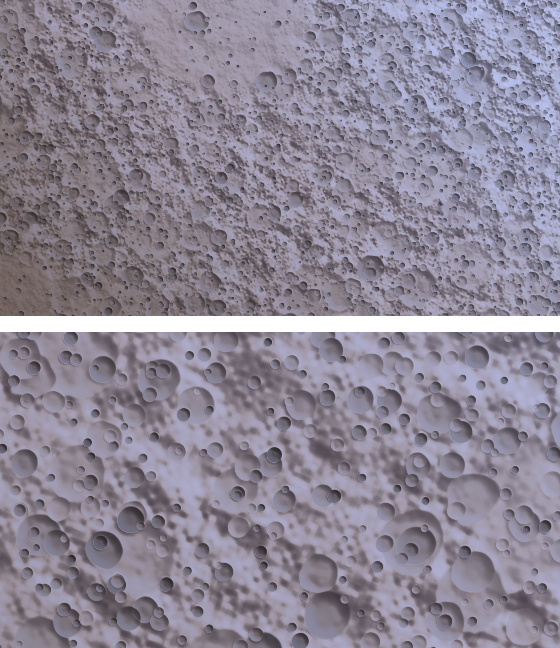
Top, the full canvas; bottom, a detail of the centre.
This texture is drawn by a WebGL 2 fragment shader. Its source:

```glsl
#version 300 es
precision highp float;
// Cratered highland relief under low, cool light from the upper right.
// Layers of jittered craters, large to small, reshape the slope of rough
// noise terrain; the final slope is shaded over a warm-to-cool gradient.

uniform vec2 u_resolution;
out vec4 fragColor;

const int LAYERS = 6;
const float LARGEST_CELL = 0.36;    // in canvas heights
const float CELL_RATIO = 0.57;
const float ROUGH_HEIGHT = 0.024;
const float ROUGH_FREQ = 17.0;
const float RIM_WOBBLE = 0.10;
const float FLATTENING = 0.8;
const float PIT_DARKNESS = 0.42;
const vec2 LIGHT = vec2(0.66, 0.75);
const vec3 WARM = vec3(0.45, 0.39, 0.37);
const vec3 NEUTRAL = vec3(0.62, 0.58, 0.63);
const vec3 COOL = vec3(0.67, 0.68, 0.80);
const vec3 SKY_GLOW = vec3(0.06, 0.10, 0.18);
const vec3 SHADOW = vec3(0.43, 0.40, 0.42);

float hash(vec2 p) {
    return fract(sin(dot(p, vec2(127.1, 311.7))) * 43758.5453);
}

vec2 hash2(vec2 p) {
    return vec2(hash(p), hash(p + 37.3));
}

float noise(vec2 p) {
    vec2 i = floor(p), f = fract(p);
    f = f * f * (3.0 - 2.0 * f);
    return mix(mix(hash(i), hash(i + vec2(1, 0)), f.x),
               mix(hash(i + vec2(0, 1)), hash(i + vec2(1, 1)), f.x), f.y);
}

float terrain(vec2 p) {
    float sum = 0.0, amp = 1.0;
    p *= ROUGH_FREQ;
    for (int i = 0; i < 4; i++) {
        sum += amp * noise(p);
        p = mat2(1.6, 1.2, -1.2, 1.6) * p + 5.7;
        amp *= 0.52;
    }
    return sum * ROUGH_HEIGHT;
}

// Smooth lava plains: 1 inside, 0 in the highlands
float plains(vec2 p) {
    float upper = length((p - vec2(0.70, 0.93)) / vec2(0.31, 0.25));
    float corner = length((p - vec2(0.0, 0.05)) / vec2(0.20, 0.17));
    return 1.0 - smoothstep(0.75, 1.1, min(upper, corner));
}

// Adds one layer of craters to the slope and the pit darkening
void addCraters(vec2 p, float layer, vec2 wobble, inout vec2 slope, inout float pit) {
    float size = LARGEST_CELL * pow(CELL_RATIO, layer);
    float smallness = layer / float(LAYERS - 1);
    float angle = 0.4 + 1.1 * layer;
    mat2 turn = mat2(cos(angle), sin(angle), -sin(angle), cos(angle));
    vec2 shift = vec2(17.3, 9.1) * (layer + 1.0);
    vec2 g = turn * p / size + shift + wobble * RIM_WOBBLE * (1.0 - 0.6 * smallness);
    float density = mix(0.74, 0.40, smallness);

    for (int y = -1; y <= 1; y++)
    for (int x = -1; x <= 1; x++) {
        vec2 id = floor(g) + vec2(x, y);
        vec2 center = id + 0.2 + 0.6 * hash2(id + 3.1);
        vec2 home = ((center - shift) * size) * turn;
        if (hash(id + 71.9) > density * (1.0 - 0.75 * plains(home))) continue;

        float spread = hash(id + 13.7);
        float radius = mix(0.18, 0.37, spread * spread);
        vec2 q = ((g - center) / radius) * turn;
        float r = length(q);
        if (r > 1.5) continue;

        // Flat floor, steep wall, gentle outer rim
        float soft = max(0.07, 0.7 / (u_resolution.y * size * radius));
        float age = hash(id + 53.3);
        float depth = mix(0.55, 1.25, smallness) * mix(1.0, 0.35, age);
        float floorEdge = mix(0.66, 0.15, smallness);
        float inside = 1.0 - smoothstep(1.0 - soft, 1.0 + soft, r);
        float wall = smoothstep(floorEdge, 0.92, r) * inside;
        float rim = (1.0 - inside) * (1.0 - smoothstep(1.05, 1.45, r));

        slope *= 1.0 - FLATTENING * inside;
        slope += q / max(r, 0.001) * depth * (1.15 * wall - 0.38 * rim);
        pit = max(pit * (1.0 - 0.5 * inside), inside * smallness * (1.0 - age));
    }
}

void main() {
    vec2 uv = gl_FragCoord.xy / u_resolution;
    vec2 p = gl_FragCoord.xy / u_resolution.y;
    vec2 wobble = vec2(noise(p * 24.0), noise(p * 24.0 + 41.0))
                + 0.5 * vec2(noise(p * 65.0), noise(p * 65.0 + 23.0)) - 0.75;

    // Slope of the rough ground, fading out on the plains
    vec2 e = vec2(0.0018, 0.0);
    float ground = terrain(p);
    vec2 slope = vec2(terrain(p + e.xy) - ground, terrain(p + e.yx) - ground) / e.x;
    vec2 grain = slope * 0.12;
    slope *= mix(0.6, 1.3, noise(p * 5.0)) * (1.0 - 0.85 * plains(p + wobble * 0.06));

    float pit = 0.0;
    for (int i = 0; i < LAYERS; i++) addCraters(p, float(i), wobble, slope, pit);
    slope += grain;

    // Warm lower left to cool upper right
    float t = 0.72 * uv.x + 0.35 * uv.y + 0.08 * (noise(p * 3.0) - 0.5);
    vec3 color = mix(WARM, NEUTRAL, smoothstep(-0.1, 0.58, t));
    color = mix(color, COOL, smoothstep(0.5, 1.0, t));

    // Bluish lit faces, brown shadows, dark pits
    float lit = -dot(slope, LIGHT);
    color += SKY_GLOW * (1.0 - exp(-2.0 * max(lit, 0.0)));
    color *= mix(vec3(1.0), SHADOW, 1.0 - exp(-1.5 * max(-lit, 0.0)));
    color *= 1.0 - PIT_DARKNESS * pit;
    fragColor = vec4(color, 1.0);
}
```
